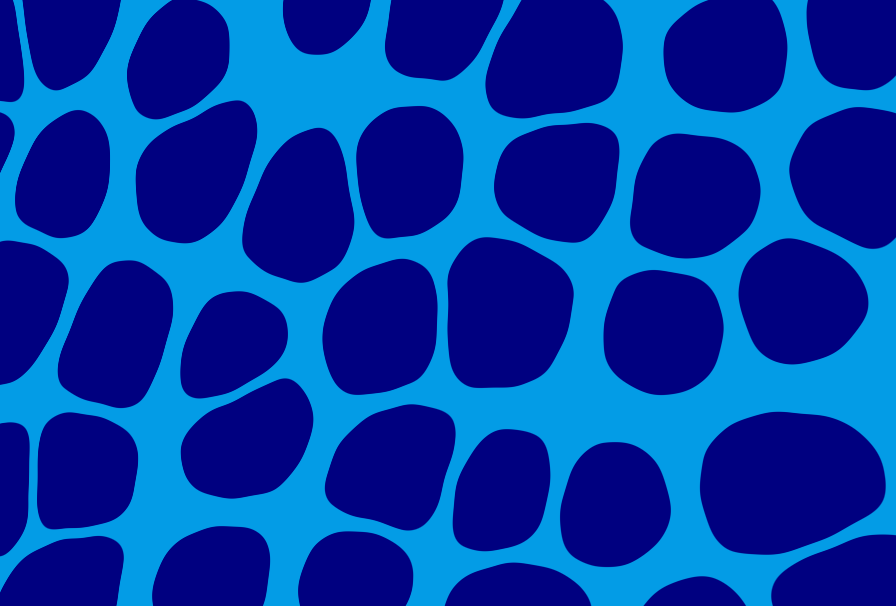
This pattern is drawn by a WebGL 1 fragment shader. Its source:

```glsl
precision highp float;
// Rounded navy pebbles of uneven size, packed loosely on a flat bright blue ground.

uniform vec2 u_resolution;

const vec3 NAVY = vec3(0.0, 0.0, 0.50);
const vec3 BRIGHT_BLUE = vec3(0.01, 0.61, 0.90);

const float JITTER = 0.62;      // how far seeds stray inside their cells
const float HALF_GAP = 0.035;   // half of the narrowest channel
const float ROUNDING = 0.20;    // softness of pebble corners

vec2 hash2(vec2 cell) {
  vec2 s = vec2(dot(cell, vec2(127.1, 311.7)), dot(cell, vec2(269.5, 183.3)));
  return fract(sin(s) * 43758.55);
}

vec2 seedPoint(vec2 cell, float jitter) {
  return cell + 0.5 + jitter * (hash2(cell) - 0.5);
}

float smoothMax(float a, float b, float k) {
  float h = max(k - abs(a - b), 0.0) / k;
  return max(a, b) + 0.25 * k * h * h;
}

float ellipseDistance(vec2 q, vec2 radii) {
  return (length(q / radii) - 1.0) * min(radii.x, radii.y);
}

// Cells are narrow and leaning at the left, wide and upright at the right.
vec2 packingSpace(vec2 p) {
  float lean = 0.30 * (1.0 - p.x / 1.5);
  float column = 5.4 * p.x - 0.65 * p.x * p.x;
  return vec2(column - lean * 4.1 * (p.y - 0.5), 4.1 * p.y);
}

// Small uneven swell of the outlines.
vec2 wobble(vec2 p, float amount) {
  return amount * (sin(p.yx * vec2(9.0, 8.0) + vec2(0.4, 2.1))
       + 0.5 * sin(p.yx * vec2(19.0, 21.0) + p * 5.0));
}

vec2 nearestCell(vec2 p, float jitter) {
  vec2 base = floor(p);
  vec2 best = base;
  float bestDistance = 100.0;
  for (int j = -1; j <= 1; j++) {
    for (int i = -1; i <= 1; i++) {
      vec2 cell = base + vec2(float(i), float(j));
      float d = distance(p, seedPoint(cell, jitter));
      if (d < bestDistance) {
        bestDistance = d;
        best = cell;
      }
    }
  }
  return best;
}

// An ellipse around the nearest seed, trimmed softly by the cell borders.
float pebbleDistance(vec2 p, float jitter, float halfGap, float rounding) {
  vec2 home = nearestCell(p, jitter);
  vec2 seed = seedPoint(home, jitter);
  vec2 size = hash2(home + 37.0);
  vec2 radii = mix(0.40, 0.60, size.x) * mix(vec2(0.92, 1.08), vec2(1.06, 0.98), size.y);
  float d = ellipseDistance(p - seed, radii);
  for (int j = -2; j <= 2; j++) {
    for (int i = -2; i <= 2; i++) {
      if (i != 0 || j != 0) {
        vec2 other = seedPoint(home + vec2(float(i), float(j)), jitter);
        float border = dot(p - 0.5 * (seed + other), normalize(other - seed));
        d = smoothMax(d, border + halfGap, rounding);
      }
    }
  }
  return d;
}

void main() {
  vec2 p = packingSpace(gl_FragCoord.xy / u_resolution.y) + vec2(3.3, 7.6);
  p += wobble(p, 0.007);
  float d = pebbleDistance(p, JITTER, HALF_GAP, ROUNDING);

  // Crisp edge, about one screen step wide.
  float edge = 2.6 / u_resolution.y;
  float ground = smoothstep(-edge, edge, d);
  gl_FragColor = vec4(mix(NAVY, BRIGHT_BLUE, ground), 1.0);
}
```
